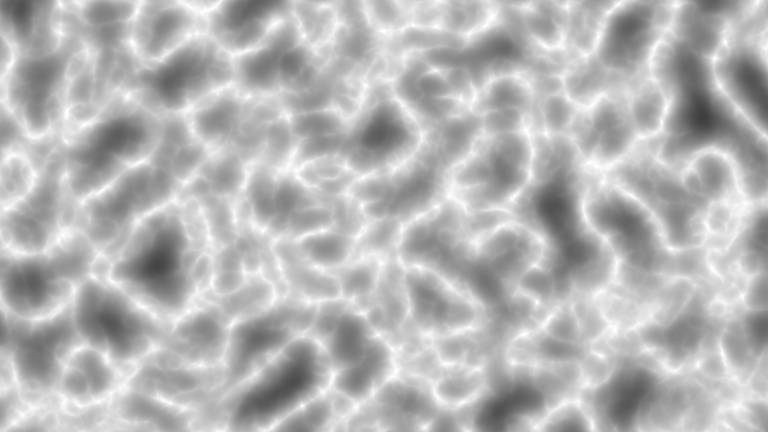
A WebGL 2 fragment shader for this texture:

```glsl
#version 300 es
precision highp float;

uniform vec2 u_resolution;
out vec4 fragColor;

const int OCTAVES = 5;
const float BASE_CELLS = 6.5;   // coarse noise cells per canvas height
const float DETAIL_GAIN = 0.55;
const float NOISE_SCALE = 1.4;

// Random gradient with components in -1..1
vec2 latticeGradient(ivec2 cell, uint seed) {
    uvec2 q = uvec2(cell) * uvec2(1597u, 3571u) + seed * uvec2(7919u, 6151u);
    q = q * 1664525u + 1013904223u;
    q.x += q.y * 1664525u;
    q.y += q.x * 1664525u;
    q ^= q >> 16u;
    q.x += q.y * 1664525u;
    q.y += q.x * 1664525u;
    q ^= q >> 16u;
    return vec2(q & 0xffffu) / 32767.5 - 1.0;
}

float cornerValue(ivec2 cell, ivec2 corner, vec2 f, uint seed) {
    return dot(latticeGradient(cell + corner, seed), f - vec2(corner));
}

float gradientNoise(vec2 p, uint seed) {
    ivec2 cell = ivec2(floor(p));
    vec2 f = fract(p);
    vec2 blend = f * f * f * (f * (f * 6.0 - 15.0) + 10.0);
    float low = mix(cornerValue(cell, ivec2(0, 0), f, seed),
                    cornerValue(cell, ivec2(1, 0), f, seed), blend.x);
    float high = mix(cornerValue(cell, ivec2(0, 1), f, seed),
                     cornerValue(cell, ivec2(1, 1), f, seed), blend.x);
    return mix(low, high, blend.y);
}

// Bright crease along the zero line, rounded by the given softness
float ridge(float n, float softness) {
    return max(1.0 - sqrt(n * n + softness * softness), 0.0);
}

// Each octave is weighted by the ridges before it, so dark pools stay smooth
float ridgedFractal(vec2 p, float pixel) {
    const mat2 turn = mat2(0.8, 0.6, -0.6, 0.8);
    float total = 0.0;
    float weight = 1.0;
    float frequency = BASE_CELLS;
    for (int i = 0; i < OCTAVES; i++) {
        float n = NOISE_SCALE * gradientNoise(p * frequency, uint(i) + 3u);
        float crest = ridge(n, 0.3 * frequency * pixel);
        total += weight * crest;
        weight *= DETAIL_GAIN * crest * crest;
        frequency *= 2.0;
        p = turn * p + vec2(0.37, 0.71);
    }
    return total;
}

// Compress the ridge sum into a pale grey range
float toneCurve(float height) {
    return min(0.6 * pow(height, 0.74), 1.0);
}

void main() {
    float pixel = 1.0 / u_resolution.y;
    vec2 p = gl_FragCoord.xy * pixel;
    float grey = toneCurve(ridgedFractal(p, pixel));
    fragColor = vec4(vec3(grey), 1.0);
}
```
